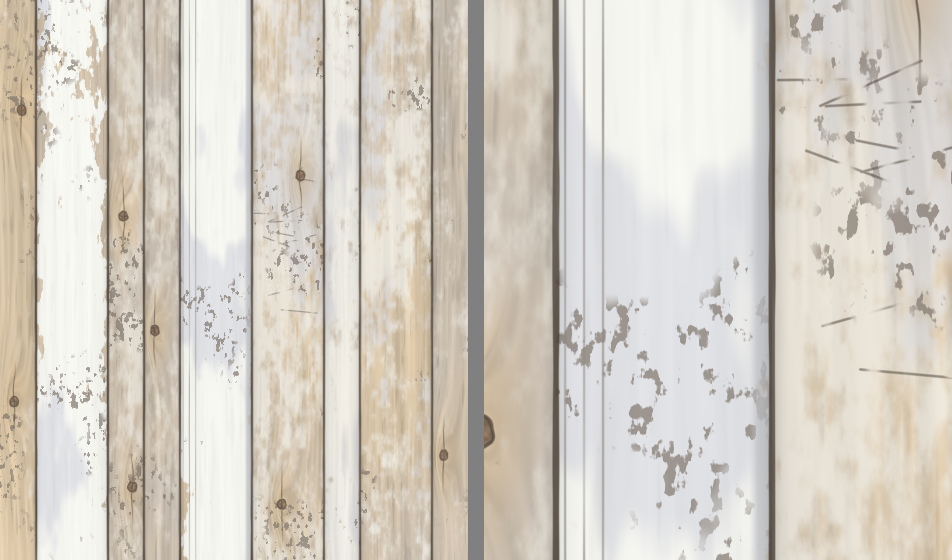
Left: the whole. Right: its middle third, enlarged.
Write a Shadertoy shader that draws this texture.

```glsl
// Nine weathered vertical planks, one or two modules wide, with chipped whitewash.
// Grain is stretched noise bent around hashed knots; layered noise wears the paint,
// then grooves, scratches and dark seams are laid over it.

const int PLANKS = 9;
const float MODULES = 13.0;
const float WIDTH[9] = float[9](1., 2., 1., 1., 2., 2., 1., 2., 1.);
const float COVER[9] = float[9](.24, .82, .36, .40, .90, .56, .74, .62, .34);
const float WARMTH[9] = float[9](.95, .55, .45, .35, .75, .70, .45, .60, .50);
const int KNOTS[9] = int[9](2, 0, 2, 1, 0, 2, 0, 0, 1);

const vec3 TAN = vec3(.86, .78, .66);
const vec3 GREY = vec3(.79, .755, .715);
const vec3 WHITE = vec3(.975, .975, .955);
const vec3 CREAM = vec3(.92, .90, .86);
const vec3 LILAC = vec3(.865, .87, .89);
const vec3 KNOT = vec3(.52, .43, .35);
const vec3 DARK = vec3(.31, .27, .23);

float hash(vec2 p) {
    return fract(sin(dot(p, vec2(127.1, 311.7))) * 43758.5);
}

float noise(vec2 p) {
    vec2 i = floor(p), f = fract(p);
    f = f * f * (3.0 - 2.0 * f);
    return mix(mix(hash(i), hash(i + vec2(1, 0)), f.x),
               mix(hash(i + vec2(0, 1)), hash(i + vec2(1, 1)), f.x), f.y);
}

float fbm(vec2 p) {
    float sum = 0.0, amp = 0.533;
    for (int i = 0; i < 4; i++) {
        sum += amp * noise(p);
        p = p * 2.03 + 13.7;
        amp *= 0.5;
    }
    return sum;
}

// Soft-edged line of the given half width.
float stroke(float d, float halfWidth, float px) {
    return 1.0 - smoothstep(halfWidth - px, halfWidth + px, abs(d));
}

float segmentDistance(vec2 p, vec2 a, vec2 b) {
    vec2 ab = b - a;
    return length(p - a - ab * clamp(dot(p - a, ab) / dot(ab, ab), 0.0, 1.0));
}

// Fine fibres, broad growth bands and short dark pores.
float grain(vec2 p, float bent, float seed) {
    float fibre = noise(vec2(bent * 230.0, p.y * 9.0 + seed));
    float band = noise(vec2(bent * 85.0, p.y * 1.6 + seed));
    float pore = smoothstep(.70, .92, noise(vec2(bent * 170.0 + seed, p.y * 14.0)));
    return .45 * fibre + .55 * band + .35 * pore;
}

// Paint left on the wood: 0 bare, 1 covered.
float paintMask(vec2 p, float cover, float chipped, float edge, float seed) {
    float level = cover + 1.1 * (fbm(p * vec2(7, 2.6) + seed) - .5)
                + .8 * (fbm(p * vec2(30, 13) + seed) - .5)
                + .8 * (fbm(p * vec2(95, 42) + seed) - .5);
    level -= .28 * chipped * (1.0 - smoothstep(0.0, .022, edge));
    float soft = mix(.28, .06, chipped);
    return smoothstep(.5 - soft, .5 + soft, level) * mix(.82, 1.0, chipped);
}

// Random thin scratches crowded around a point.
float scratches(vec2 p, vec2 middle, float px) {
    float ink = 0.0;
    for (int i = 0; i < 10; i++) {
        float n = float(i);
        vec2 c = middle + (vec2(hash(vec2(n, 3.1)), hash(vec2(n, 8.7))) - .5) * vec2(.11, .34);
        float angle = mix(-.7, 1.0, hash(vec2(n, 5.3)));
        vec2 arm = vec2(cos(angle), sin(angle)) * mix(.012, .04, hash(vec2(n, 1.9)));
        ink = max(ink, stroke(segmentDistance(p, c - arm, c + arm), .0009, px));
    }
    return ink * smoothstep(.25, .6, noise(p * 90.0));
}

void mainImage(out vec4 fragColor, in vec2 fragCoord) {
    vec2 p = fragCoord / iResolution.x;
    float px = 1.0 / iResolution.x;

    // Find the plank under this point
    int id = 0;
    float left = 0.0, right = WIDTH[0] / MODULES;
    for (int i = 1; i < PLANKS; i++) {
        if (p.x < right) break;
        id = i;
        left = right;
        right += WIDTH[i] / MODULES;
    }
    float seed = float(id) * 17.3, cover = COVER[id];
    float chipped = step(.8, cover);
    float edge = min(id > 0 ? p.x - left : 1.0, id < PLANKS - 1 ? right - p.x : 1.0);

    // Knots bend the grain and split the wood
    float bent = p.x + .006 * (noise(vec2(p.x * 12.0, p.y * 5.0 + seed)) - .5);
    float halo = 0.0, core = 0.0, rim = 0.0, crack = 0.0;
    for (int j = 0; j < KNOTS[id]; j++) {
        vec2 key = vec2(seed, float(j) + 2.3);
        vec2 k = vec2(mix(left, right, mix(.3, .7, hash(key))),
                      (float(j) + mix(.15, .85, hash(key + 4.1))) * .6);
        vec2 d = p - k;
        float r = length(d * vec2(1.0, .85)) + .003 * (noise(p * 130.0) - .5);
        float oval = length(d * vec2(1.0, .38));
        bent += .06 * exp(-oval / .022);
        halo = max(halo, exp(-oval * oval / .0009));
        core = max(core, 1.0 - smoothstep(.009 - px, .009 + px, r));
        rim = max(rim, stroke(r - .009, .0013, px));
        float wobble = .007 * (noise(vec2(seed, p.y * 22.0)) - .5);
        crack = max(crack, stroke(d.x + wobble, .0008, px) * (1.0 - smoothstep(.03, .10, abs(d.y))));
    }

    // Bare wood
    float fibres = grain(p, bent, seed);
    float warm = WARMTH[id] + 1.5 * (fbm(vec2(p.x * 5.0, p.y * 3.0) + seed + 5.0) - .5);
    vec3 color = mix(GREY, TAN, clamp(warm, 0.0, 1.0));
    color = mix(color, TAN * vec3(.96, .93, .88), halo * .7);
    color *= 1.09 - .22 * fibres;

    // Worn paint with cool stains and brush streaks
    vec3 paint = mix(CREAM, WHITE, smoothstep(.35, .85, cover));
    float stain = smoothstep(.54, .64, fbm(p * vec2(9, 3.2) + seed + 31.0));
    paint = mix(paint, LILAC, stain * step(.55, cover) * .8);
    paint *= 1.015 - .05 * fibres;
    float mask = paintMask(p, cover, chipped, edge, seed);
    color = mix(color, paint, mask * (1.0 - .75 * halo));

    // Dark flakes, scratches and the moulded grooves of the whitest plank
    float flakes = smoothstep(.60, .68, fbm(p * vec2(120, 75) + seed))
                 * smoothstep(.56, .68, fbm(p * vec2(9, 7) + seed + 9.0));
    color = mix(color, vec3(.50, .46, .42), flakes * .7);
    if (id == 5) color = mix(color, DARK, .55 * scratches(p, vec2(.5 * (left + right), .66), px));
    if (id == 4) {
        float x = p.x - left;
        float groove = stroke(mod(x, .0135) - .0065, .0008, px) * step(x, .038);
        color = mix(color, GREY * .72, groove * (.35 + .6 * noise(vec2(x * 80.0, p.y * 11.0))));
        color = mix(color, LILAC * .88, smoothstep(.017, .009, right - p.x) * .75);
    }

    // Knots, cracks and seams
    color = mix(color, KNOT * (.8 + .4 * noise(p * 260.0)), core * .9);
    color = mix(color, DARK, max(rim * .75, crack * .75));
    color *= 1.0 - .17 * exp(-edge / .005);
    float seam = stroke(edge, .0019 + .0008 * noise(vec2(seed, p.y * 30.0)), px);
    color = mix(color, DARK, seam * (.72 + .28 * noise(vec2(seed, p.y * 9.0))));
    fragColor = vec4(clamp(color, 0.0, 1.0), 1.0);
}
```
